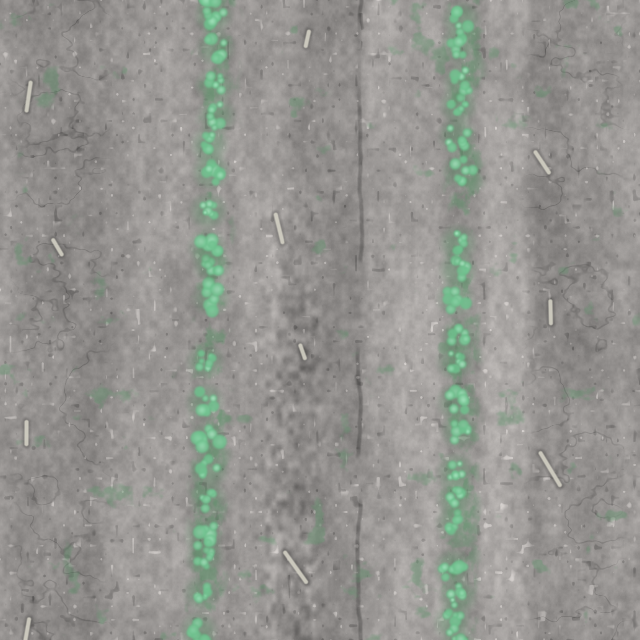
Reproduce this texture procedurally as a three.js fragment shader.

```glsl
// Bare field soil seen from above, with two vertical rows of green seedlings.
// Wheel bands shade the soil, layered noise gives grain, clods and cracks, and
// hashed loops scatter the leaf clusters along each row and straw in the furrows.
varying vec2 vUv;

const vec3 SOIL_TINT = vec3(1.018, 0.996, 0.982);
const vec3 LEAF_DARK = vec3(0.36, 0.57, 0.41);
const vec3 LEAF_MID = vec3(0.43, 0.75, 0.55);
const vec3 LEAF_LIGHT = vec3(0.65, 0.90, 0.75);
const vec3 STRAW = vec3(0.83, 0.82, 0.77);
const float SLOTS = 20.0; // seedling places along one row

float hash(vec2 p) {
  return fract(sin(dot(p, vec2(127.1, 311.7))) * 43758.5453);
}

float noise(vec2 p) {
  vec2 i = floor(p), f = fract(p);
  f = f * f * (3.0 - 2.0 * f);
  return mix(mix(hash(i), hash(i + vec2(1.0, 0.0)), f.x),
             mix(hash(i + vec2(0.0, 1.0)), hash(i + 1.0), f.x), f.y);
}

float fbm(vec2 p) {
  float sum = 0.0, amp = 0.5;
  for (int i = 0; i < 4; i++) {
    sum += amp * noise(p);
    p = p * 2.03 + 17.3;
    amp *= 0.5;
  }
  return sum / 0.9375;
}

float band(float x, float a, float b, float soft) {
  return smoothstep(a - soft, a + soft, x) - smoothstep(b - soft, b + soft, x);
}

float segment(vec2 p, vec2 halfAxis) {
  float t = clamp(dot(p, halfAxis) / dot(halfAxis, halfAxis), -1.0, 1.0);
  return length(p - halfAxis * t);
}

// Brightness of the soil: furrow bands, grain, clods and cracks
float soilTone(vec2 p) {
  float x = p.x + 0.012 * (noise(vec2(p.y * 9.0, 3.0)) - 0.5);
  float tone = 0.605;
  tone -= 0.055 * band(x, 0.025, 0.17, 0.03);
  tone -= 0.025 * band(x, 0.295, 0.365, 0.012);
  tone -= 0.065 * band(x, 0.45, 0.565, 0.02);
  tone += 0.025 * band(x, 0.575, 0.69, 0.01);
  tone -= 0.025 * band(x, 0.69, 0.75, 0.01);
  tone += 0.035 * band(x, 0.755, 0.82, 0.01);
  tone -= 0.04 * band(x, 0.825, 0.955, 0.015);
  tone += 0.13 * (fbm(p * vec2(22.0, 9.0)) - 0.5);
  tone += 0.16 * (fbm(p * vec2(95.0, 75.0) + 40.0) - 0.5);

  float clods = band(x, 0.41, 0.50, 0.025) * smoothstep(0.85, 0.4, p.y);
  tone += 0.20 * clods * (noise(p * vec2(110.0, 80.0) + 9.0) - 0.5);
  tone += 0.14 * smoothstep(0.86, 0.98, noise(p * vec2(120.0, 95.0) + 70.0));
  tone -= 0.10 * smoothstep(0.84, 0.97, noise(p * vec2(115.0, 90.0) + 31.0));

  // Long crack beside the middle furrow, and fine cracks in the outer ones
  float crackX = 0.562 + 0.012 * (fbm(vec2(p.y * 14.0, 5.0)) - 0.5);
  float broken = smoothstep(0.3, 0.6, noise(vec2(p.y * 16.0, 8.0)));
  tone -= 0.12 * broken * smoothstep(0.005, 0.001, abs(p.x - crackX));
  float outer = band(x, 0.83, 0.97, 0.02) + band(x, 0.03, 0.16, 0.03);
  float ridge = abs(fbm(p * vec2(13.0, 17.0) + 60.0) - 0.5);
  return tone - 0.07 * outer * smoothstep(0.022, 0.0, ridge);
}

// Paints one row of leaf clusters centred on rowX
vec3 paintRow(vec3 col, vec2 p, float rowX, float seed) {
  float fringe = band(p.x, rowX - 0.02, rowX + 0.032, 0.015);
  float sprout = smoothstep(0.52, 0.75, fbm(p * vec2(55.0, 38.0) + seed));
  col = mix(col, LEAF_DARK, 0.5 * fringe * sprout);
  for (int s = -1; s <= 1; s++) {
    vec2 id = vec2(floor(p.y * SLOTS) + float(s), seed);
    if (hash(id + 0.7) < 0.2) continue; // gap in the row
    vec2 centre = vec2(rowX + 0.012 * (hash(id + 1.3) - 0.5),
                       (id.x + 0.25 + 0.5 * hash(id + 2.9)) / SLOTS);
    float size = mix(0.7, 1.15, hash(id + 4.1));
    float shade = smoothstep(0.036, 0.010, length(p - centre));
    col = mix(col, LEAF_DARK, 0.4 * shade);
    for (int k = 0; k < 7; k++) {
      vec2 leafId = id * 7.0 + vec2(float(k) * 1.7, 0.4);
      float angle = 6.2832 * hash(leafId);
      float reach = 0.021 * size * sqrt(hash(leafId + 5.0));
      vec2 d = p - centre - reach * vec2(0.8 * cos(angle), sin(angle));
      float r = size * mix(0.006, 0.011, hash(leafId + 8.0));
      float leaf = smoothstep(r + 0.002, r - 0.004, length(d));
      vec3 green = mix(LEAF_MID, LEAF_LIGHT, smoothstep(r, 0.0, length(d)) * hash(leafId + 3.0));
      col = mix(col, green, 0.85 * leaf);
    }
  }
  return col;
}

// Scatters short pale stalks over the three furrows
vec3 paintStraw(vec3 col, vec2 p) {
  for (int i = 0; i < 11; i++) {
    float n = float(i);
    vec2 pos = vec2(0.06 + 0.395 * mod(n, 3.0) + 0.07 * (hash(vec2(n, 1.0)) - 0.5),
                    (n + hash(vec2(n, 2.0))) / 11.0);
    float tilt = 1.9 + 1.1 * (hash(vec2(n, 3.0)) - 0.5);
    float reach = mix(0.010, 0.033, hash(vec2(n, 4.0)));
    float d = segment(p - pos, reach * vec2(cos(tilt), sin(tilt)));
    col = mix(col, col * 0.82, smoothstep(0.010, 0.003, d));
    col = mix(col, STRAW, 0.9 * smoothstep(0.0048, 0.0015, d));
  }
  return col;
}

void main() {
  vec3 col = soilTone(vUv) * SOIL_TINT;
  float weeds = smoothstep(0.70, 0.82, fbm(vUv * 26.0 + 12.0));
  col = mix(col, LEAF_DARK, 0.4 * weeds);
  col = paintStraw(col, vUv);
  col = paintRow(col, vUv, mix(0.316, 0.338, vUv.y), 3.0);
  col = paintRow(col, vUv, mix(0.711, 0.722, vUv.y), 11.0);
  gl_FragColor = vec4(col, 1.0);
}
```
